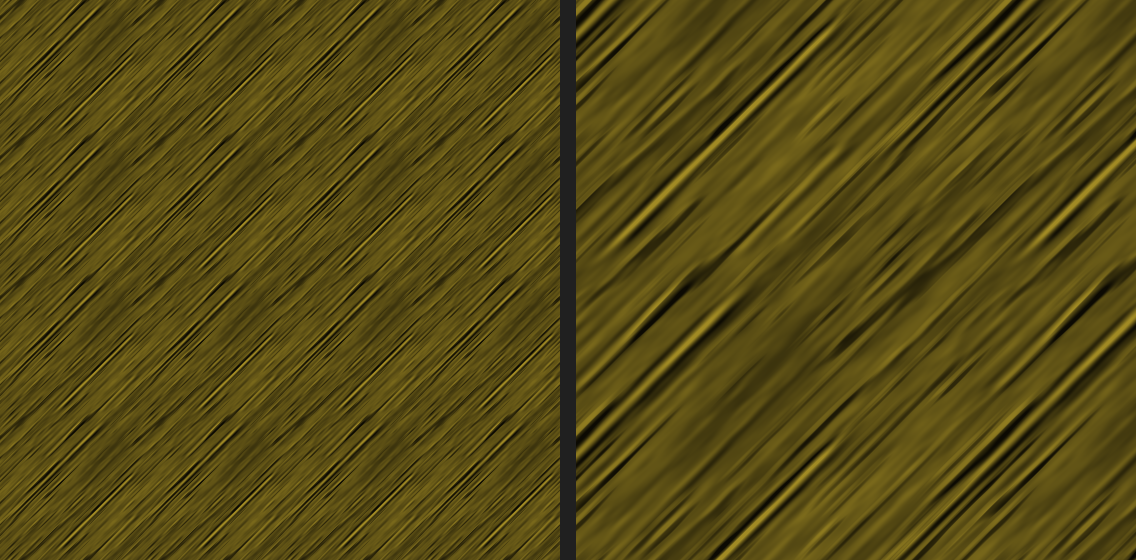
Left: the whole. Right: its middle third, enlarged.
Reproduce this texture procedurally as a Shadertoy shader.

```glsl
// Brushed olive metal: a four by four grid of diagonal scratches and fine grain.
// Each repeat is sheared so the brushing runs along one axis; wrapped streak
// noise gives grain and grooves, and a few long ridges are laid on top.

const float REPEATS = 4.0;
const vec3 BASE_COLOR = vec3(0.36, 0.31, 0.08);
const float BASE_LIGHT = 0.99;
const float GRAIN_CONTRAST = 0.85;
const float PATCH_CONTRAST = 0.22;
const float GROOVE_DEPTH = 0.5;
const float CLUSTER_DEPTH = 0.5;
const float GLINT_GAIN = 0.3;
const float GLINT_SHIFT = 0.018;
const float RIDGE_WIDTH = 0.011;
const float SHADOW_SHIFT = 0.025;
const vec2 LIGHT_RANGE = vec2(0.13, 1.75);

// Long ridges: offset across, start along, length along, strength
const int RIDGE_COUNT = 6;
const vec4 RIDGES[RIDGE_COUNT] = vec4[](
    vec4(0.75, 0.26, 0.75, 0.85),
    vec4(0.34, 0.02, 0.65, 0.80),
    vec4(0.65, 0.04, 0.30, 0.40),
    vec4(0.59, 0.72, 0.29, 0.42),
    vec4(0.82, 0.45, 0.50, 0.25),
    vec4(0.07, 0.30, 0.45, 0.22));

float hash(vec2 p) {
    vec3 q = fract(vec3(p.xyx) * 0.1031);
    q += dot(q, q.yzx + 33.33);
    return fract((q.x + q.y) * q.z);
}

// Signed distance on a circle of length one
float wrapDistance(float x) {
    return fract(x + 0.5) - 0.5;
}

// Smooth random values along one strand, each strand with its own phase
float strandNoise(float strand, float along, float cells, float seed) {
    float t = along * cells + hash(vec2(strand, seed + 7.0)) * cells;
    float cell = floor(t);
    float f = t - cell;
    float a = hash(vec2(strand + seed * 71.0, mod(cell, cells)));
    float b = hash(vec2(strand + seed * 71.0, mod(cell + 1.0, cells)));
    return mix(a, b, f * f * (3.0 - 2.0 * f));
}

// Blend of neighbouring strands, wrapping with period one on both axes
float streakNoise(vec2 p, float strands, float cells, float seed) {
    float x = p.x * strands;
    float strand = floor(x);
    float f = x - strand;
    float a = strandNoise(mod(strand, strands), p.y, cells, seed);
    float b = strandNoise(mod(strand + 1.0, strands), p.y, cells, seed);
    return mix(a, b, f * f * (3.0 - 2.0 * f));
}

float grooveMask(vec2 p) {
    float dashes = streakNoise(p, 60.0, 22.0, 5.0);
    float scratch = streakNoise(p, 52.0, 5.0, 4.0);
    return smoothstep(0.62, 0.92, scratch + 0.16 * (dashes - 0.5));
}

// Bright crest with a dark line on either side, tapered at both ends
float ridgeLight(vec2 p, vec4 ridge) {
    float along = fract(p.y - ridge.y) / ridge.z;
    float taper = smoothstep(0.0, 0.15, along) * (1.0 - smoothstep(0.85, 1.0, along));
    float across = wrapDistance(p.x - ridge.x) / RIDGE_WIDTH;
    float gap = SHADOW_SHIFT / RIDGE_WIDTH;
    float crest = exp(-across * across);
    float upper = exp(-pow(across + gap, 2.0));
    float lower = exp(-pow(across - gap, 2.0));
    return ridge.w * taper * (crest - 0.75 * upper - 0.8 * lower);
}

void mainImage(out vec4 fragColor, in vec2 fragCoord) {
    vec2 tile = fragCoord / iResolution.xy * REPEATS;
    vec2 p = vec2(tile.x - tile.y, tile.y);   // x across, y along the brushing

    // Fine grain over broad soft patches
    float grain = 0.5 * streakNoise(p, 44.0, 4.0, 1.0)
                + 0.3 * streakNoise(p, 60.0, 9.0, 2.0)
                + 0.2 * streakNoise(p, 64.0, 28.0, 3.0) - 0.5;
    float patches = streakNoise(p, 9.0, 2.0, 6.0) - 0.5;
    float light = BASE_LIGHT + GRAIN_CONTRAST * grain + PATCH_CONTRAST * patches;

    // Grooves, deepest in a cluster beside the main ridge, with lit edges
    float bandAcross = wrapDistance(p.x - 0.86) / 0.11;
    float bandAlong = wrapDistance(p.y - 0.72) / 0.3;
    float cluster = exp(-bandAcross * bandAcross - bandAlong * bandAlong);
    float groove = grooveMask(p);
    float glint = grooveMask(p + vec2(GLINT_SHIFT, 0.0));
    light -= groove * (GROOVE_DEPTH + CLUSTER_DEPTH * cluster) + 0.12 * cluster;
    light += GLINT_GAIN * glint * (1.0 - groove);

    // Long ridges, roughened along their length
    float rough = 0.75 + 0.5 * streakNoise(p, 30.0, 12.0, 8.0);
    for (int i = 0; i < RIDGE_COUNT; i++) {
        light += rough * ridgeLight(p, RIDGES[i]);
    }

    fragColor = vec4(BASE_COLOR * clamp(light, LIGHT_RANGE.x, LIGHT_RANGE.y), 1.0);
}
```
